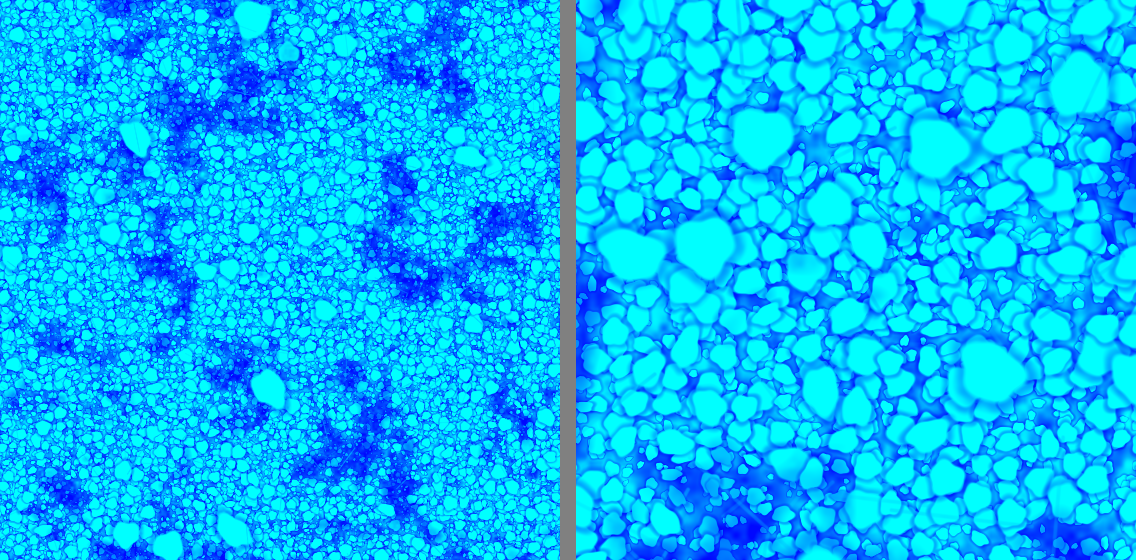
Left, the full canvas; right, a detail of the centre.
Write a Shadertoy shader that draws this texture.

```glsl
#define TAU 6.2831853
#define STONE_SHARE 0.82
#define BOULDER_SHARE 0.09
#define EDGE_SOFTNESS 0.18
#define SHADOW 0.32
#define GRAIN 0.85
#define FIBRE_SHARE 0.55
#define FIBRE_WIDTH 0.0012
#define DEEP_BLUE vec3(0.0, 0.03, 1.0)
#define CYAN vec3(0.0, 1.0, 1.0)

vec3 hash3(vec2 cell, float seed) {
    vec3 p = fract(vec3(cell.xyx + seed * 17.3) * vec3(0.1031, 0.1030, 0.0973));
    p += dot(p, p.yxz + 33.33);
    return fract((p.xxy + p.yzz) * p.zyx);
}

mat2 rotation(float angle) {
    float c = cos(angle), s = sin(angle);
    return mat2(c, -s, s, c);
}

// Value noise that wraps after n cells
float wrapNoise(vec2 uv, float n, float seed) {
    vec2 p = uv * n, cell = floor(p), f = fract(p);
    f = f * f * (3.0 - 2.0 * f);
    float a = hash3(mod(cell, n), seed).x;
    float b = hash3(mod(cell + vec2(1, 0), n), seed).x;
    float c = hash3(mod(cell + vec2(0, 1), n), seed).x;
    float d = hash3(mod(cell + vec2(1, 1), n), seed).x;
    return mix(mix(a, b, f.x), mix(c, d, f.x), f.y);
}

// Low where the ground lies open, high where stones crowd together
float crowding(vec2 uv) {
    float d = 0.42 * wrapNoise(uv, 10.0, 1.0) + 0.33 * wrapNoise(uv, 21.0, 2.0)
            + 0.25 * wrapNoise(uv, 45.0, 3.0);
    return smoothstep(0.22, 0.52, d);
}

// Lays one layer of rounded, irregular stones over the given level
float addStones(float level, vec2 uv, float n, float share, float crowd, float seed) {
    vec2 p = uv * n, base = floor(p);
    float pixel = n / iResolution.y;
    for (int j = -1; j <= 1; j++)
    for (int i = -1; i <= 1; i++) {
        vec2 cell = base + vec2(i, j), id = mod(cell, n);
        vec3 place = hash3(id, seed);
        if (place.z > share) continue;
        vec3 form = hash3(id, seed + 7.0);
        vec2 q = rotation(form.x * TAU) * (p - cell - 0.5 - 0.7 * (place.xy - 0.5));
        q.x *= mix(1.0, 1.8, form.y * form.y);
        float angle = atan(q.y, q.x);
        float wobble = 1.0 + 0.09 * sin(3.0 * angle + place.x * TAU)
                     + 0.06 * sin(5.0 * angle + place.y * TAU);
        float radius = mix(0.32, 0.64, form.z) * mix(0.55, 1.0, crowd);
        float d = length(q) / (radius * wobble) - 1.0;
        float edge = max(EDGE_SOFTNESS, 1.2 * pixel / radius);
        float tone = min(1.0, mix(0.35, 1.04, crowd) + 0.35 * fract(form.x * 7.0 + place.x));
        level *= 1.0 - SHADOW * (1.0 - smoothstep(0.0, 0.35, d));
        level = mix(level, tone, 1.0 - smoothstep(-edge, 0.0, d));
    }
    return level;
}

// Strength of thin straight fibres
float fibres(vec2 uv, float n, float seed) {
    vec2 p = uv * n, base = floor(p);
    float ink = 0.0, width = n * max(FIBRE_WIDTH, 0.7 / iResolution.y);
    for (int j = -1; j <= 1; j++)
    for (int i = -1; i <= 1; i++) {
        vec2 cell = base + vec2(i, j), id = mod(cell, n);
        vec3 place = hash3(id, seed);
        if (place.z > FIBRE_SHARE) continue;
        vec3 form = hash3(id, seed + 5.0);
        vec2 q = rotation(form.x * TAU) * (p - cell - 0.5 - 0.5 * (place.xy - 0.5));
        q.x -= clamp(q.x, -0.35 - 0.3 * form.y, 0.35 + 0.3 * form.y);
        ink = max(ink, mix(0.3, 0.9, form.z) * (1.0 - smoothstep(0.3 * width, 1.5 * width, length(q))));
    }
    return ink;
}

void mainImage(out vec4 fragColor, in vec2 fragCoord) {
    vec2 uv = fragCoord / iResolution.xy;
    float crowd = crowding(uv);
    float grain = 0.55 * wrapNoise(uv, 80.0, 4.0) + 0.45 * wrapNoise(uv, 210.0, 5.0) - 0.5;

    // Grainy ground with fine debris
    float level = mix(0.15, 0.68, crowd) + GRAIN * grain * mix(0.4, 1.0, crowd);
    level = mix(level, 0.7, 0.6 * fibres(uv, 34.0, 21.0));
    level = addStones(level, uv, 130.0, 0.4, crowd * 0.85, 31.0);

    // Stones from small to large
    level = addStones(level, uv, 86.0, STONE_SHARE * 0.85, crowd, 41.0);
    level = addStones(level, uv, 60.0, STONE_SHARE, crowd, 52.0);
    level = addStones(level, uv, 43.0, STONE_SHARE * 0.75, crowd, 63.0);
    level = addStones(level, uv, 28.0, BOULDER_SHARE, mix(crowd, 1.0, 0.5), 74.0);
    level = addStones(level, uv, 15.0, BOULDER_SHARE * 0.4, mix(crowd, 1.0, 0.7), 85.0);

    // Loose fibres and dust on top
    level = mix(level, 0.75, 0.6 * fibres(uv, 15.0, 96.0));
    level += 0.25 * grain * (1.0 - smoothstep(0.8, 1.0, level));
    fragColor = vec4(mix(DEEP_BLUE, CYAN, clamp(level, 0.0, 1.0)), 1.0);
}
```
